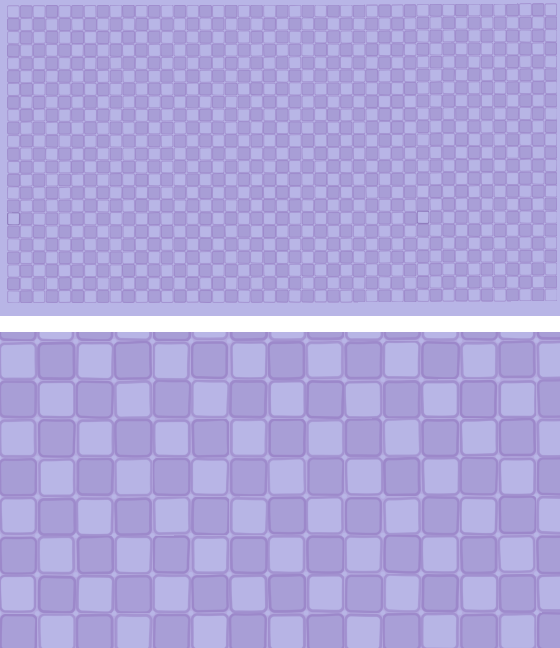
Top, the full canvas; bottom, a detail of the centre.
A Shadertoy shader for this pattern:

```glsl
// Lavender checkerboard of hand-drawn rounded tiles with thin purple outlines.

const vec2 GRID = vec2(43.0, 23.0);          // columns, rows
const vec2 PITCH = vec2(0.0405, 0.0410);     // cell spacing in canvas heights
const vec2 TOP_LEFT = vec2(0.0226, 0.9835);  // grid corner
const float BLOCK = 32.0;                    // columns before the wobble repeats

const vec3 PAPER = vec3(0.72, 0.71, 0.90);
const vec3 FILL = vec3(0.66, 0.62, 0.84);
const vec3 SEAM = vec3(0.70, 0.66, 0.87);
const vec3 INK = vec3(0.61, 0.53, 0.79);

float hash(vec2 p) {
    return fract(sin(dot(p, vec2(127.1, 311.7))) * 43758.5453);
}

vec2 signedHash2(vec2 p) {
    return 2.0 * vec2(hash(p), hash(p + 17.3)) - 1.0;
}

float roundedBox(vec2 p, vec2 halfSize, float radius) {
    vec2 q = abs(p) - halfSize + radius;
    return length(max(q, 0.0)) + min(max(q.x, q.y), 0.0) - radius;
}

float coverage(float d, float blur) {
    return 1.0 - smoothstep(-blur, blur, d);
}

// Distance to one slightly shifted, turned and uneven tile.
float tileDistance(vec2 p, vec2 seed) {
    p -= 0.0007 * signedHash2(seed);
    float angle = 0.025 * signedHash2(seed + 5.1).x;
    p = mat2(cos(angle), sin(angle), -sin(angle), cos(angle)) * p;
    vec2 halfSize = 0.5 * PITCH - 0.0016 + 0.0004 * signedHash2(seed + 9.7);
    float phase = 6.28 * hash(seed + 3.3);
    float wobble = 0.00025 * sin(150.0 * p.x + phase) * cos(130.0 * p.y + phase);
    return roundedBox(p, halfSize, 0.0055) + wobble;
}

void mainImage(out vec4 fragColor, in vec2 fragCoord) {
    vec2 uv = fragCoord / iResolution.y;
    float blur = 0.75 / iResolution.y;

    // Rows drift gently upward and step up at the block joint.
    vec2 p = vec2(uv.x - TOP_LEFT.x, TOP_LEFT.y - uv.y);
    p.y += 0.0020 * p.x + 0.0022 * step(BLOCK * PITCH.x, p.x);

    vec2 cell = floor(p / PITCH);
    vec2 local = p - (cell + 0.5) * PITCH;
    vec2 seed = vec2(mod(cell.x, BLOCK), cell.y);
    float inside = step(0.0, min(cell.x, cell.y))
                 * step(cell.x, GRID.x - 1.0) * step(cell.y, GRID.y - 1.0);
    float dark = mod(cell.x + cell.y, 2.0);

    // Tile fill, with a little variation in tone.
    float d = tileDistance(local, seed);
    vec3 tone = mix(PAPER, FILL, dark) + 0.008 * (hash(seed + 21.0) - 0.5);
    vec3 color = mix(SEAM, tone, coverage(d, blur));

    // Pale spots where four rounded corners meet.
    vec2 corner = 0.5 * PITCH - abs(local);
    color = mix(color, PAPER, coverage(length(corner) - 0.0026, blur) * step(0.0, d));

    // Outline: uneven pressure, with one heavy tile per block.
    float heavy = step(abs(seed.x) + abs(seed.y - 16.0), 0.5);
    float width = 0.00125 + 0.0003 * hash(seed + 31.0) + 0.0003 * heavy;
    float pressure = mix(0.70, 0.92, dark) + 0.15 * (hash(seed + 41.0) - 0.5);
    float line = coverage(abs(d) - width, blur);
    color = mix(color, INK - 0.06 * heavy, line * max(pressure, heavy));

    fragColor = vec4(mix(PAPER, color, inside), 1.0);
}
```
